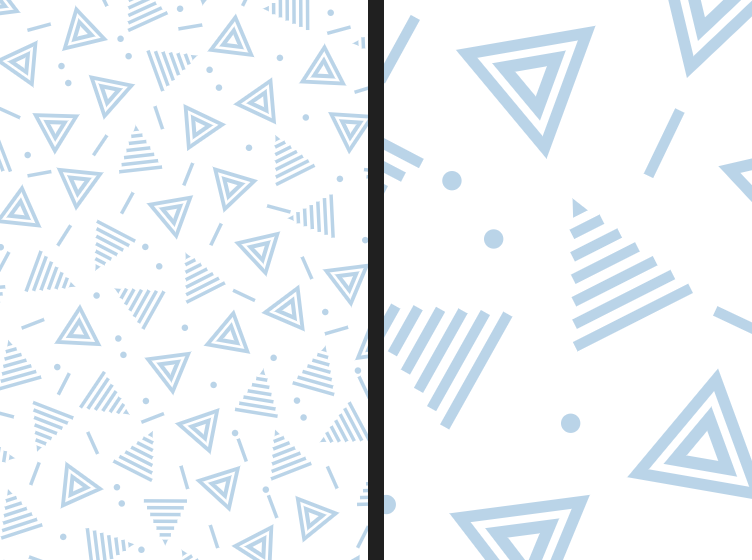
Left: the whole. Right: its middle third, enlarged.
A Shadertoy shader for this pattern:

```glsl
// Scattered triangles, dashes and dots in pale blue on white.
// A tilted grid holds one triangle per cell, either nested outlines or stacked
// bars; the grid corners hold the small dashes and dots.

vec3 hash3(vec2 p) {
    vec3 k = vec3(dot(p, vec2(127.1, 311.7)), dot(p, vec2(269.5, 183.3)), dot(p, vec2(419.2, 371.9)));
    return fract(sin(k) * 43758.5453);
}

mat2 rotation(float a) {
    return mat2(cos(a), -sin(a), sin(a), cos(a));
}

float boxDistance(vec2 p, vec2 halfSize) {
    vec2 d = abs(p) - halfSize;
    return length(max(d, 0.0)) + min(max(d.x, d.y), 0.0);
}

// Two concentric equilateral outlines
float nestedTriangle(vec2 p) {
    float d = max(abs(p.x) * 0.866 + p.y * 0.5, -p.y);
    return min(abs(d - 0.1745) - 0.0285, abs(d - 0.0765) - 0.0305);
}

// Six square-ended bars widening below a small solid tip
float barTriangle(vec2 p) {
    float depth = 0.42 - p.y;
    float tip = max(depth - 0.087, (abs(p.x) - 0.47 * depth) * 0.905);
    float barDepth = 0.158 + 0.101 * clamp(round((depth - 0.158) / 0.101), 0.0, 5.0);
    vec2 barSize = vec2(0.47 * (barDepth + 0.02), 0.026);
    return min(tip, boxDistance(vec2(p.x, depth - barDepth), barSize));
}

// One triangle near the middle of each cell
float triangles(vec2 p, float gridAngle) {
    vec2 cell = floor(p);
    vec3 place = hash3(cell + 3.7);
    vec3 kind = hash3(cell + 41.3);
    vec2 q = p - cell - 0.5 - (place.xy - 0.5) * 0.12;
    // Quarter turns with a loose tilt
    float angle = 1.5708 * floor(place.z * 4.0) + (kind.y - 0.5) * 1.2;
    q = rotation(angle - gridAngle) * q;
    return kind.x < 0.52 ? nestedTriangle(q) : barTriangle(q);
}

// A dash or dot at each corner, sometimes with a second dot beside it
float smallMarks(vec2 p, float gridAngle) {
    vec2 corner = round(p);
    vec3 place = hash3(corner + 17.9);
    vec3 kind = hash3(corner + 73.1);
    vec2 q = p - corner;
    vec2 jitter = (place.xy - 0.5) * 0.08;
    vec2 markPos = q - vec2(0.0, -0.07) - jitter;
    float angle = radians(15.0 + 48.0 * floor(place.z * 3.6) + (kind.z - 0.5) * 14.0);
    float dash = boxDistance(rotation(angle - gridAngle) * markPos, vec2(0.18, 0.026));
    float d = kind.x < 0.64 ? dash : length(markPos) - 0.048;
    if (kind.y < 0.52) {
        d = min(d, length(q - vec2(0.0, 0.22) - jitter.yx) - 0.048);
    }
    return d;
}

void mainImage(out vec4 fragColor, in vec2 fragCoord) {
    float cellsAcross = 5.48;
    float gridAngle = 0.45;
    vec2 p = rotation(gridAngle) * (fragCoord / iResolution.x * cellsAcross);
    float pixel = cellsAcross / iResolution.x;

    float d = min(triangles(p, gridAngle), smallMarks(p, gridAngle));
    float ink = clamp(0.5 - d / pixel, 0.0, 1.0);

    vec3 paper = vec3(1.0);
    vec3 paleBlue = vec3(0.73, 0.83, 0.91);
    fragColor = vec4(mix(paper, paleBlue, ink), 1.0);
}
```
